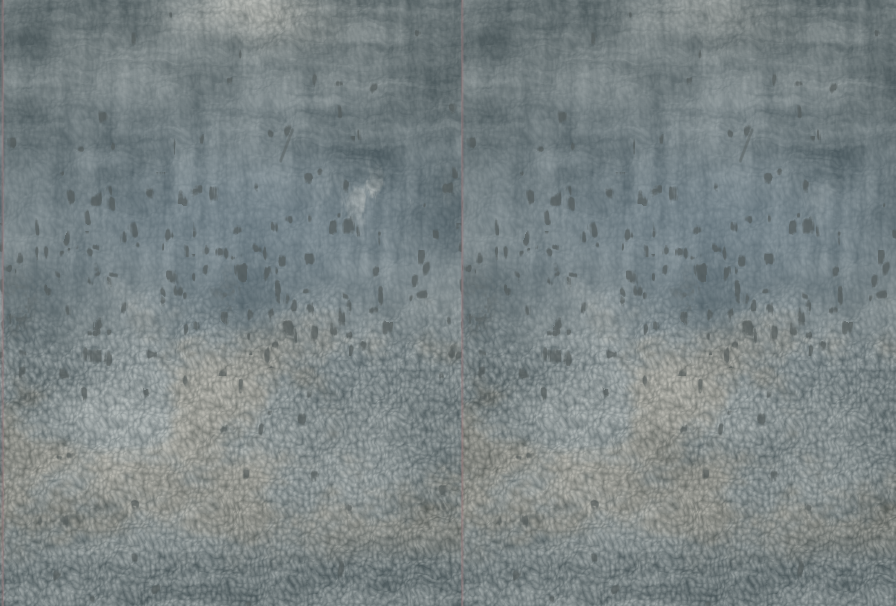
Give the GLSL for this texture, as a WebGL 1 fragment shader.

```glsl
precision highp float;
// Weathered blue-grey metal: two worn panels side by side, brushed above, grainy below.
uniform vec2 u_resolution;

const float PANEL_WIDTH = 0.513;   // share of canvas width
const float PANEL_START = 0.003;
const float SEAM_HALF_WIDTH = 0.0007;
const vec2 GRAIN_FREQ = vec2(125.0, 95.0);
const vec2 PIT_FREQ = vec2(48.0, 30.0);
const float CLOUD_GAIN = 0.75;
const float STREAK_GAIN = 0.85;
const vec3 SHADOW = vec3(0.365, 0.410, 0.420);
const vec3 HIGHLIGHT = vec3(0.625, 0.655, 0.655);
const vec3 PIT_COLOR = vec3(0.31, 0.34, 0.34);
const vec3 SEAM_COLOR = vec3(0.60, 0.47, 0.48);
const vec3 WARM_TINT = vec3(0.030, 0.002, -0.025);
const vec3 BLUE_TINT = vec3(-0.018, 0.002, 0.026);

float hash(vec2 p) {
  vec3 h = fract(vec3(p.xyx) * 0.1031);
  h += dot(h, h.yzx + 33.33);
  return fract((h.x + h.y) * h.z);
}

float noise(vec2 p) {
  vec2 i = floor(p), f = fract(p);
  f = f * f * (3.0 - 2.0 * f);
  return mix(mix(hash(i), hash(i + vec2(1, 0)), f.x),
             mix(hash(i + vec2(0, 1)), hash(i + vec2(1, 1)), f.x), f.y);
}

// Fractal noise centred on zero
float fbm(vec2 p) {
  float sum = 0.0, gain = 0.5;
  for (int i = 0; i < 5; i++) {
    sum += gain * (noise(p) - 0.5);
    p = p * 2.03 + 17.3;
    gain *= 0.55;
  }
  return sum;
}

// Cellular noise: x = distance to nearest point, y = its random value
vec2 cells(vec2 p) {
  vec2 i = floor(p), nearest = vec2(9.0, 0.0);
  for (int y = -1; y <= 1; y++)
    for (int x = -1; x <= 1; x++) {
      vec2 c = i + vec2(x, y);
      vec2 point = c + 0.15 + 0.7 * vec2(hash(c), hash(c + 41.7));
      float d = distance(p, point);
      if (d < nearest.x) nearest = vec2(d, hash(c + 83.1));
    }
  return nearest;
}

float patchAt(vec2 p, vec2 center, vec2 radius) {
  vec2 d = (p - center) / radius;
  return exp(-dot(d, d));
}

float segment(vec2 p, vec2 a, vec2 b) {
  vec2 ab = b - a;
  return distance(p, a + ab * clamp(dot(p - a, ab) / dot(ab, ab), 0.0, 1.0));
}

void main() {
  // Panel coordinates: across 0..1, depth 0 at the top; s is in canvas heights
  vec2 uv = gl_FragCoord.xy / u_resolution;
  float across = (uv.x - PANEL_START) / PANEL_WIDTH;
  float panel = floor(across);
  float depth = 1.0 - uv.y;
  vec2 q = vec2(fract(across), depth);
  vec2 s = vec2(q.x * PANEL_WIDTH * u_resolution.x / u_resolution.y, depth) + 3.0;
  float second = step(0.5, panel);

  float cloud = fbm(s * vec2(5.0, 8.0));
  float ragged = fbm(s * vec2(22.0, 26.0));
  float own = fbm(s * vec2(6.0, 13.0) + panel * 31.0);
  float brushedTop = 1.0 - smoothstep(0.14, 0.36, depth + cloud * 0.2);
  float brushedBase = smoothstep(0.84, 0.96, depth + cloud * 0.1);
  float grainy = smoothstep(0.46, 0.60, depth + ragged * 0.14);

  // Broad light and shade
  float tone = 0.37 + 0.20 * grainy - 0.20 * brushedBase - 0.06 * brushedTop;
  tone += cloud * CLOUD_GAIN + own * 0.28 + ragged * 0.22;
  vec2 w = q + vec2(ragged, cloud) * 0.10;
  tone -= 0.24 * patchAt(w, vec2(0.06, 0.17), vec2(0.22, 0.13));
  tone -= 0.30 * patchAt(w, vec2(0.97, 0.23), vec2(0.07, 0.20));
  tone -= 0.26 * patchAt(w, vec2(0.04, 0.62), vec2(0.10, 0.05));
  tone -= 0.20 * patchAt(w, vec2(0.93, 0.80), vec2(0.13, 0.14));
  tone -= 0.30 * second * patchAt(w, vec2(0.46, 0.76), vec2(0.17, 0.035));
  float pale = mix(0.55, 0.25, second) * patchAt(w, vec2(0.56, 0.02), vec2(0.15, 0.055));
  pale += mix(0.60, 0.10, second) * smoothstep(0.0, 0.15, fbm(s * vec2(34.0, 14.0)))
        * patchAt(q, vec2(0.84, 0.33), vec2(0.10, 0.045));
  tone += pale + 0.14 * patchAt(w, vec2(0.35, 0.70), vec2(0.36, 0.15));

  // Brush strokes and vertical drips
  float strokes = fbm(s * vec2(5.0, 65.0) + vec2(0.0, ragged * 2.0));
  float drips = fbm(s * vec2(55.0, 7.0));
  tone += strokes * STREAK_GAIN * (0.12 + 0.75 * brushedTop + 0.75 * brushedBase);
  tone += drips * 0.55 * (1.0 - grainy);

  // Grain of tiny raised cells
  float grain = 0.42 - cells(s * GRAIN_FREQ + ragged * 3.0).x;
  float fine = noise(s * vec2(210.0, 150.0)) - 0.5;
  tone += (grain * 0.85 + fine * 0.42) * (0.32 + 0.68 * max(grainy, pale));

  vec3 color = mix(SHADOW, HIGHLIGHT, clamp(tone, -0.2, 1.25));
  float warmth = smoothstep(-0.02, 0.22, fbm(s * vec2(6.0, 9.0) + 9.0));
  color += WARM_TINT * (grainy * (1.0 - brushedBase) * warmth + pale);
  color += BLUE_TINT * patchAt(w, vec2(0.55, 0.38), vec2(0.60, 0.17));

  // Corroded pits, thickest just above the grain
  vec2 pit = cells(s * PIT_FREQ + vec2(drips, ragged) * 1.3);
  float density = 0.42 * exp(-pow((depth - 0.46) / 0.14, 2.0)) + 0.05;
  float pitSize = 0.16 + 0.20 * hash(vec2(pit.y * 91.0, 5.0));
  float pits = step(pit.y, density) * (1.0 - smoothstep(pitSize - 0.12, pitSize + 0.08, pit.x));
  float scabs = patchAt(w, vec2(0.50, 0.47), vec2(0.025, 0.020))
              + patchAt(w, vec2(0.04, 0.49), vec2(0.035, 0.035));
  pits = max(pits, scabs * smoothstep(-0.1, 0.15, ragged + fine * 0.3));
  float scratch = segment(q, vec2(0.63, 0.215), vec2(0.605, 0.265));
  pits = max(pits, 0.7 * (1.0 - smoothstep(0.001, 0.005, scratch)));
  color = mix(color, PIT_COLOR, pits * 0.65);

  // Thin pink seam at each panel's left edge
  float seam = min(q.x, 1.0 - q.x) * PANEL_WIDTH;
  float edge = 1.0 / u_resolution.x;
  color = mix(color, SEAM_COLOR, 0.45 * (1.0 - smoothstep(SEAM_HALF_WIDTH, SEAM_HALF_WIDTH + edge, seam)));
  gl_FragColor = vec4(color, 1.0);
}
```
